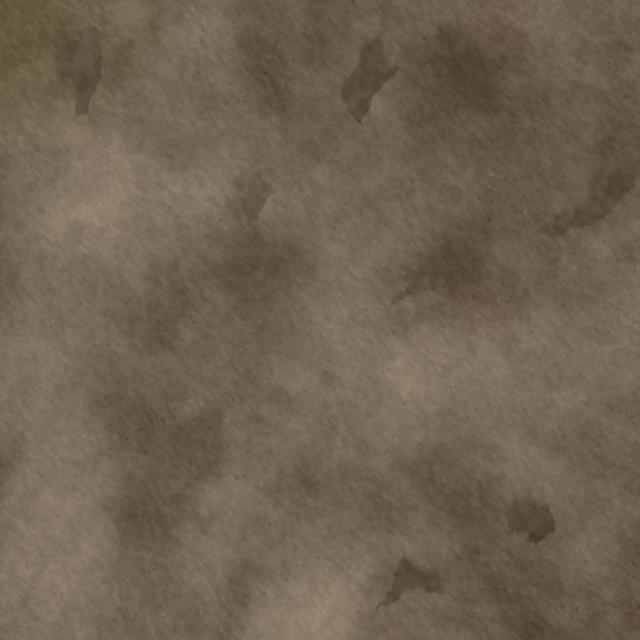
A Shadertoy shader for this texture:

```glsl
vec2 hash2(vec2 p) {
    vec3 q = fract(p.xyx * vec3(.1031, .1030, .0973));
    q += dot(q, q.yzx + 33.33);
    return fract((q.xx + q.yz) * q.zy);
}

mat2 rotation(float a) {
    return mat2(cos(a), sin(a), -sin(a), cos(a));
}

// Layered, folded sines, roughly -0.8 to 0.8
float layeredSines(vec2 p) {
    float sum = 0., amp = .5;
    for (int i = 0; i < 6; i++) {
        p = rotation(.9) * p * 1.7 + 2.3;
        p += .6 * sin(p.yx * .8 + 1.7);
        sum += amp * sin(p.x) * sin(p.y);
        amp *= .6;
    }
    return sum;
}

// Smooth cellular noise: random cell values blended by distance, -0.5 to 0.5
float cellBlend(vec2 p) {
    vec2 cell = floor(p), total = vec2(0);
    for (int y = -1; y <= 1; y++)
    for (int x = -1; x <= 1; x++) {
        vec2 id = cell + vec2(x, y);
        vec2 d = p - id - hash2(id);
        total += exp(-7. * dot(d, d)) * vec2(hash2(id + 57.).x, 1);
    }
    return total.x / total.y - .5;
}

// Sparse bent, tapered chips where the surface layer has worn away
float chips(vec2 p) {
    float mask = 0.;
    p += .024 * vec2(layeredSines(p * 20.), layeredSines(p * 20. + 40.));
    p += .012 * vec2(cellBlend(p * 45.), cellBlend(p * 45. + 30.));
    vec2 cell = floor(p * 4.);
    for (int y = -1; y <= 1; y++)
    for (int x = -1; x <= 1; x++) {
        vec2 id = cell + vec2(x, y);
        vec2 place = hash2(id + 11.), kind = hash2(id + 83.), shape = hash2(id + 29.);
        vec2 d = p - (id + .2 + .6 * place) / 4.;
        d = rotation(-mix(.1, 1.9, shape.x)) * d;
        vec2 size = mix(vec2(.03, .019), vec2(.095, .034), shape.yx);
        d.y += 5. * (kind.y - .2) * d.x * d.x;
        float taper = clamp(1. + .65 * d.x / size.x, .3, 1.6);
        float dist = (length(d / (size * vec2(1, taper))) - 1.) * size.y;
        float soft = mix(.003, .014, place.y * smoothstep(-.01, .02, d.y));
        float depth = mix(.6, 1., kind.y) * step(.42, kind.x);
        mask = max(mask, depth * smoothstep(soft, -soft, dist));
    }
    return mask;
}

// Tiny scattered specks: dark pits in x, pale grit in y
vec2 specks(vec2 p) {
    vec2 id = floor(p), kind = hash2(id + 5.);
    vec2 d = fract(p) - .3 - .4 * hash2(id);
    float spot = smoothstep(.3, .05, length(d * vec2(1, .8 + kind.y)));
    return spot * vec2(step(.9, kind.x), step(kind.x, .04));
}

void mainImage(out vec4 fragColor, in vec2 fragCoord) {
    vec2 uv = fragCoord / iResolution.y;
    vec2 warped = uv + .06 * vec2(layeredSines(uv * 5. + 9.), layeredSines(uv * 5. + 21.));

    // Broad damp stains and the mossy corner
    float band = exp(-pow((warped.x - .76 - .07 * sin(warped.y * 7.)) / .11, 2.));
    band *= smoothstep(.38, .56, warped.y);
    float corner = smoothstep(.13, .05, warped.y) * smoothstep(.5, .64, warped.x);
    float moss = smoothstep(.3, 0., length(warped - vec2(0, .97)));
    float blotch = smoothstep(.1, .5, layeredSines(uv * 7. + 3.));
    float stain = band + 1.1 * corner + .65 * blotch;

    // Mottling and fine grain drawn out along the falling diagonal
    vec2 along = rotation(.85) * uv;
    float tone = .017 + .085 * layeredSines(uv * 4.5 + 14.);
    tone += .06 * cellBlend(warped * 8.) + .034 * cellBlend(uv * 32.);
    tone += .042 * cellBlend(along * vec2(75, 150)) + .034 * cellBlend(along * vec2(190, 260));

    vec3 color = vec3(.437, .384, .316) + tone * vec3(1, .98, .92);
    color -= stain * vec3(.06, .062, .056);
    color -= moss * vec3(.075, .067, .1);
    color = max(color, vec3(.33, .275, .205) + .4 * tone);

    // Worn chips keep a rougher, darker floor
    float chip = chips(uv);
    vec3 chipFloor = vec3(.328, .277, .214) + .07 * cellBlend(uv * 85.) + .4 * tone;
    color = mix(color, chipFloor, .92 * chip);

    // Pits and grit
    vec2 speck = specks(along * vec2(62, 80)) * (.4 + .6 * hash2(floor(along * 9.)).x);
    color += .05 * speck.y - .045 * speck.x;

    fragColor = vec4(color, 1);
}
```
